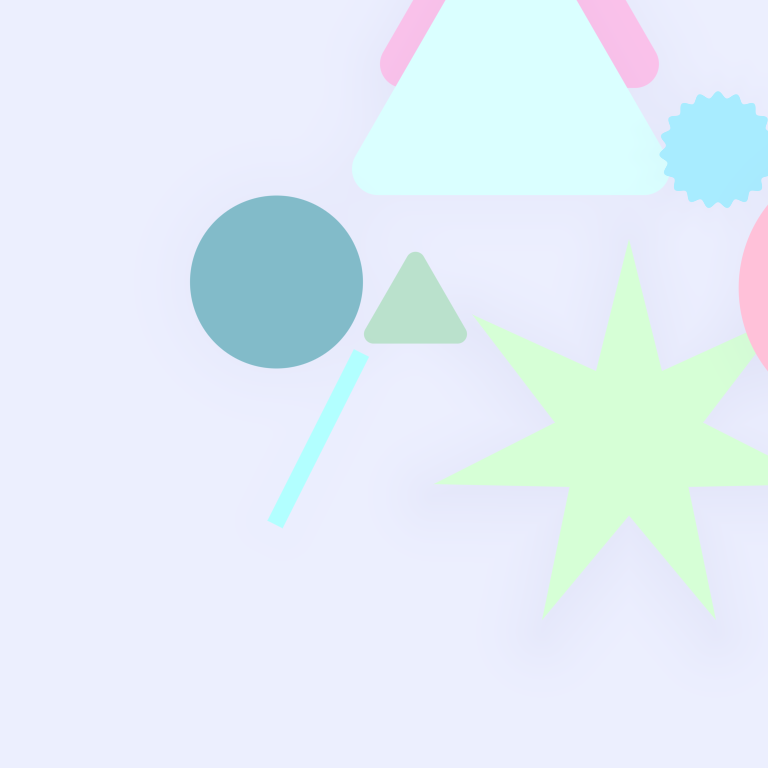
Write a WebGL 1 fragment shader that draws this background.

```glsl
precision highp float;
// Pastel geometric shapes floating on pale lavender, each with a wide soft shadow.
// Every shape is a signed distance function; layers are painted back to front,
// first the blurred shadow, then the antialiased fill.
uniform vec2 u_resolution;

const float PI = 3.14159;
const vec3 LAVENDER = vec3(0.925, 0.936, 0.998);
const vec3 SHADOW = vec3(0.58, 0.58, 0.78);
const vec3 PINK = vec3(0.985, 0.76, 0.92);
const vec3 ICE = vec3(0.855, 1.0, 1.0);
const vec3 SKY = vec3(0.66, 0.925, 1.0);
const vec3 MINT = vec3(0.84, 1.0, 0.84);
const vec3 ROSE = vec3(1.0, 0.755, 0.85);
const vec3 TEAL = vec3(0.51, 0.735, 0.79);
const vec3 SAGE = vec3(0.73, 0.882, 0.80);
const vec3 CYAN = vec3(0.70, 1.0, 1.0);

float disc(vec2 p, float radius) {
  return length(p) - radius;
}

// Upright equilateral triangle, grown outward by a corner radius
float roundTriangle(vec2 p, float halfSide, float corner) {
  const float k = 1.73205;
  p = vec2(abs(p.x) - halfSide, p.y + halfSide / k);
  if (p.x + k * p.y > 0.0) p = vec2(p.x - k * p.y, -k * p.x - p.y) * 0.5;
  p.x -= clamp(p.x, -2.0 * halfSide, 0.0);
  return -length(p) * sign(p.y) - corner;
}

// Bar with square ends between a and b
float bar(vec2 p, vec2 a, vec2 b, float halfWidth) {
  vec2 dir = normalize(b - a);
  vec2 q = p - 0.5 * (a + b);
  vec2 local = vec2(dot(q, dir), dot(q, vec2(-dir.y, dir.x)));
  vec2 d = abs(local) - vec2(0.5 * length(b - a), halfWidth);
  return length(max(d, 0.0)) + min(max(d.x, d.y), 0.0);
}

// Star folded into one half sector, with a single edge from tip to notch
float star(vec2 p, float points, float outer, float inner) {
  float halfSector = PI / points;
  float angle = mod(atan(p.x, p.y) + halfSector, 2.0 * halfSector) - halfSector;
  vec2 q = length(p) * vec2(cos(angle), abs(sin(angle)));
  vec2 tip = vec2(outer, 0.0);
  vec2 edge = inner * vec2(cos(halfSector), sin(halfSector)) - tip;
  vec2 w = q - tip;
  float h = clamp(dot(w, edge) / dot(edge, edge), 0.0, 1.0);
  return -length(w - edge * h) * sign(edge.x * w.y - edge.y * w.x);
}

// Disc with a wavy rim
float scallop(vec2 p, float teeth, float radius, float depth) {
  return length(p) - radius - depth * cos(teeth * atan(p.x, p.y));
}

// Darkens smoothly around a shape
vec3 shade(vec3 base, float d, float blur, float strength) {
  return mix(base, SHADOW, strength * (1.0 - smoothstep(-blur, blur, d)));
}

vec3 fill(vec3 base, vec3 color, float d, float pixel) {
  return mix(base, color, 1.0 - smoothstep(-0.7 * pixel, 0.7 * pixel, d));
}

// Shadow followed by the solid shape
vec3 layer(vec3 base, vec3 color, float d, float blur, float strength, float pixel) {
  return fill(shade(base, d, blur, strength), color, d, pixel);
}

void main() {
  float pixel = 1.0 / min(u_resolution.x, u_resolution.y);
  vec2 p = gl_FragCoord.xy * pixel;
  vec3 col = LAVENDER;

  // Two large triangles at the top
  float d = roundTriangle(p - vec2(0.6764, 1.0035), 0.1504, 0.0312);
  col = layer(col, PINK, d, 0.09, 0.08, pixel);
  d = roundTriangle(p - vec2(0.6654, 0.8799), 0.1732, 0.0339);
  col = layer(col, ICE, d, 0.09, 0.08, pixel);

  // Scalloped disc and star on the right
  d = scallop(p - vec2(0.9349, 0.8047), 19.0, 0.0723, 0.0042);
  col = layer(col, SKY, d, 0.06, 0.07, pixel);
  vec2 starPos = p - vec2(0.819, 0.4277);
  d = star(starPos + vec2(0.0, 0.015), 7.0, 0.261, 0.099);
  col = shade(col, d, 0.1, 0.14);
  d = star(starPos, 7.0, 0.261, 0.099);
  col = fill(col, MINT, d, pixel);
  d = disc(p - vec2(1.1354, 0.625), 0.1736);
  col = layer(col, ROSE, d, 0.08, 0.08, pixel);

  // Disc, small triangle and slanted bar on the left
  d = disc(p - vec2(0.36, 0.6328), 0.1126);
  col = layer(col, TEAL, d, 0.09, 0.08, pixel);
  d = roundTriangle(p - vec2(0.541, 0.5966), 0.0547, 0.0124);
  col = layer(col, SAGE, d, 0.06, 0.03, pixel);
  d = bar(p, vec2(0.3581, 0.3171), vec2(0.4707, 0.5404), 0.0111);
  col = layer(col, CYAN, d, 0.07, 0.02, pixel);

  gl_FragColor = vec4(col, 1.0);
}
```
